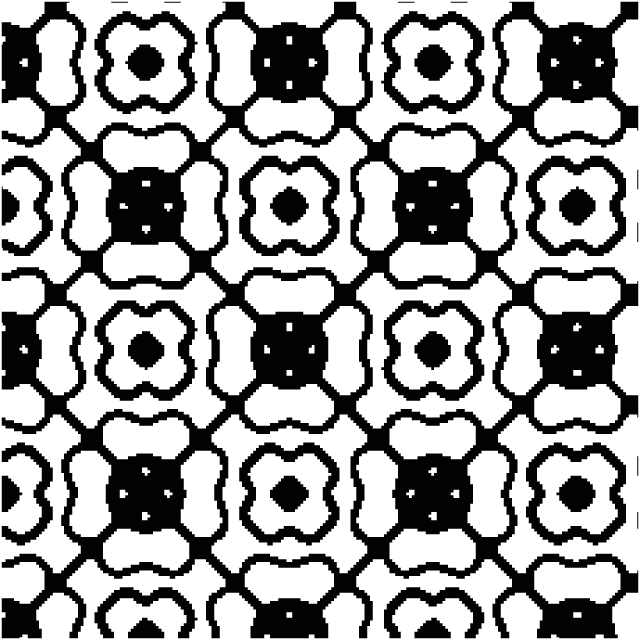
Give the GLSL for this pattern, as a WebGL 1 fragment shader.

```glsl
precision highp float;
// Black and white lattice: studded discs and four-lobed flowers alternate like
// a checkerboard, joined by diagonal links, square knots and wavy outlines.
// Distance functions are sampled on a coarse grid, then box filtered.

uniform vec2 u_resolution;

const float PITCH = 0.2246;                     // spacing of neighbouring motifs
const vec2 DISC_ORIGIN = vec2(0.4522, 0.9023);  // centre of one disc
const float GRID = 230.0;                       // coarse cells across the canvas
const float FRAME = 0.0026;                     // blank margin
const int SAMPLES = 4;                          // filter samples per axis

const vec3 INK = vec3(0.008);
const vec3 PAPER = vec3(1.0);

// Offset from the nearest point of the checkerboard lattice (x + y even).
vec2 checkerLocal(vec2 p) {
  vec2 d = fract(0.5 * vec2(p.x + p.y, p.x - p.y) + 0.5) - 0.5;
  return vec2(d.x + d.y, d.x - d.y);
}

float box(vec2 p, float halfSize) {
  vec2 q = abs(p) - halfSize;
  return length(max(q, 0.0)) + min(max(q.x, q.y), 0.0);
}

// Line along a closed curve whose radius varies with 4 and 8 waves per turn.
float wavyRing(vec2 p, float radius, float wave4, float wave8, float halfWidth) {
  float a = atan(p.y, p.x + 1e-5);
  float r = radius + wave4 * cos(4.0 * a) + wave8 * cos(8.0 * a);
  float slope = (4.0 * wave4 * sin(4.0 * a) + 8.0 * wave8 * sin(8.0 * a)) / r;
  return abs(length(p) - r) / sqrt(1.0 + slope * slope) - halfWidth;
}

float roundedDiamond(vec2 p, float radius) {
  vec2 q = pow(abs(p) + 1e-5, vec2(1.4));
  return pow(q.x + q.y, 1.0 / 1.4) - radius;
}

// Studded disc with its outline, diagonal links and corner knots.
float discMotif(vec2 p) {
  vec2 q = abs(p);
  float studs = length(vec2(max(q.x, q.y) - 0.157, min(q.x, q.y))) - 0.027;
  float disc = max(min(length(p) - 0.276, box(p, 0.24)), -studs);

  float links = max(abs(q.x - q.y) * 0.7071 - 0.032, 0.24 - max(q.x, q.y));
  float knots = box(q - 0.380, 0.075);
  float outline = wavyRing(p, 0.557, -0.0145, -0.038, 0.028);
  return min(min(disc, links), min(knots, outline));
}

// Four-lobed outline around a soft diamond.
float flowerMotif(vec2 p) {
  float petals = wavyRing(p, 0.322, -0.045, -0.0186, 0.035);
  return min(petals, roundedDiamond(p, 0.133));
}

// 1 where ink covers the coarse cell containing uv.
float inkAt(vec2 uv) {
  vec2 cell = (floor(uv * GRID) + 0.5) / GRID;
  vec2 p = (cell - DISC_ORIGIN) / PITCH;
  float d = min(discMotif(checkerLocal(p)),
                flowerMotif(checkerLocal(p - vec2(1.0, 0.0))));
  vec2 margin = min(uv, 1.0 - uv);
  return step(d, 0.0) * step(FRAME, min(margin.x, margin.y));
}

void main() {
  // Box filter softens the edges of the coarse cells.
  float coverage = 0.0;
  for (int i = 0; i < SAMPLES; i++) {
    for (int j = 0; j < SAMPLES; j++) {
      vec2 jitter = (vec2(float(i), float(j)) + 0.5) / float(SAMPLES) - 0.5;
      coverage += inkAt((gl_FragCoord.xy + jitter) / u_resolution);
    }
  }
  coverage /= float(SAMPLES * SAMPLES);
  gl_FragColor = vec4(mix(PAPER, INK, coverage), 1.0);
}
```
